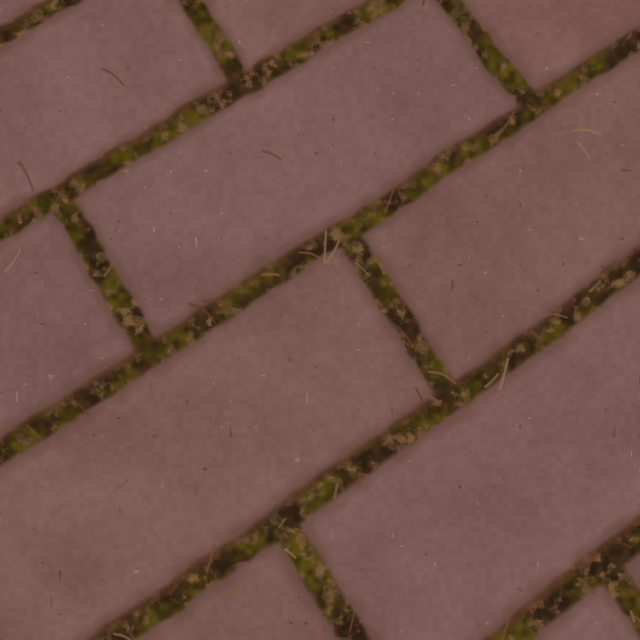
Give the GLSL for this texture, as a Shadertoy shader.

```glsl
// Worn red brick paving in a slanted running bond, with mossy joints and scattered straw.

const float BRICK_ASPECT = 2.5;
const float JOINT_HALF = 0.06;
const float STRAW_CELLS = 18.0;

const vec3 BRICK = vec3(0.472, 0.352, 0.332);
const vec3 BRICK_WARM = vec3(0.475, 0.335, 0.305);
const vec3 BRICK_EDGE = vec3(0.41, 0.29, 0.255);
const vec3 BRICK_SIDE = vec3(0.34, 0.205, 0.155);
const vec3 SOIL = vec3(0.215, 0.145, 0.085);
const vec3 MOSS = vec3(0.29, 0.235, 0.07);
const vec3 LITTER = vec3(0.39, 0.285, 0.185);
const vec3 STRAW = vec3(0.57, 0.45, 0.33);
const vec3 TWIG = vec3(0.36, 0.21, 0.15);

float hash(vec2 p) {
    vec3 q = fract(vec3(p.xyx) * 0.1031);
    q += dot(q, q.yzx + 33.33);
    return fract((q.x + q.y) * q.z);
}

float noise(vec2 p) {
    vec2 i = floor(p), f = fract(p);
    f = f * f * (3.0 - 2.0 * f);
    float low = mix(hash(i), hash(i + vec2(1, 0)), f.x);
    float high = mix(hash(i + vec2(0, 1)), hash(i + vec2(1, 1)), f.x);
    return mix(low, high, f.y);
}

float fbm(vec2 p) {
    float sum = 0.0, gain = 0.5;
    for (int i = 0; i < 4; i++) {
        sum += gain * noise(p);
        p = mat2(1.6, 1.2, -1.2, 1.6) * p + 17.3;
        gain *= 0.5;
    }
    return sum / 0.9375;
}

// Perspective view of the ground: x counts bricks, y counts rows downwards.
vec2 toPaving(vec2 uv) {
    vec2 p = vec2(uv.x, 1.0 - uv.y);
    float depth = 1.0 - 0.015 * p.x + 0.27 * p.y;
    return vec2(1.262 * p.x - 0.72 * p.y + 0.105,
                2.0 * p.x + 3.66 * p.y - 0.2145) / depth;
}

// Position within a brick (row height = 1), and the brick's id.
vec2 brickLocal(vec2 q, out vec2 id) {
    float row = floor(q.y);
    float stagger = 0.48 * mod(row + 1.0, 2.0) + 0.065 * step(2.5, row);
    float u = q.x - stagger;
    id = vec2(floor(u), row);
    return vec2((fract(u) - 0.5) * BRICK_ASPECT, fract(q.y) - 0.5);
}

float roundedBox(vec2 p, vec2 halfSize, float radius) {
    vec2 d = abs(p) - halfSize + radius;
    return length(max(d, 0.0)) + min(max(d.x, d.y), 0.0) - radius;
}

float brickDistance(vec2 local) {
    return roundedBox(local, vec2(0.5 * BRICK_ASPECT, 0.5) - JOINT_HALF, 0.03);
}

float segmentDistance(vec2 p, vec2 halfSpan) {
    float t = clamp(dot(p, halfSpan) / dot(halfSpan, halfSpan), -1.0, 1.0);
    return length(p - halfSpan * t);
}

// Short stalks, common in the joints, dense in one corner and rare on bricks.
vec3 addStraw(vec3 color, vec2 uv, float pixel) {
    vec2 base = floor(uv * STRAW_CELLS);
    for (int k = 0; k < 9; k++) {
        vec2 cell = base + vec2(k % 3 - 1, k / 3 - 1);
        float pick = hash(cell + 51.0);
        vec2 center = (cell + vec2(hash(cell + 3.0), hash(cell + 9.0))) / STRAW_CELLS;
        vec2 id;
        float inJoint = smoothstep(-0.03, 0.01, brickDistance(brickLocal(toPaving(center), id)));
        float clump = 1.0 - smoothstep(0.03, 0.13, distance(center, vec2(0.95, 0.12)));
        float chance = mix(0.025, 0.65, inJoint) + 0.4 * clump;
        float angle = 0.6 + 2.6 * hash(cell + 23.0);
        vec2 span = mix(0.008, 0.025, hash(cell + 31.0)) * vec2(cos(angle), sin(angle));
        vec2 p = uv - center;
        p += 0.12 * vec2(-span.y, span.x) * cos(p.x * 120.0);
        float width = mix(0.0012, 0.0026, hash(cell + 37.0));
        float cover = 1.0 - smoothstep(width - pixel, width + pixel, segmentDistance(p, span));
        vec3 stalk = mix(TWIG, STRAW, hash(cell + 41.0));
        color = mix(color, stalk, 0.75 * cover * step(pick, chance));
    }
    return color;
}

vec3 brickColor(vec2 uv, vec2 id, float dist) {
    vec3 color = mix(BRICK, BRICK_WARM, 0.7 * hash(id + 7.0));
    color *= 0.985 + 0.03 * hash(id + 19.0);
    color += 0.07 * (fbm(uv * 9.0) - 0.5) + 0.05 * (fbm(uv * 110.0) - 0.5);
    float speck = noise(uv * 75.0 + 40.0);
    color += 0.10 * smoothstep(0.95, 1.0, speck) - 0.07 * smoothstep(0.06, 0.0, speck);
    float wornEdge = smoothstep(-0.075, 0.0, dist + 0.04 * (noise(uv * 35.0) - 0.5));
    return mix(color, BRICK_EDGE, 0.8 * wornEdge);
}

vec3 jointColor(vec2 uv, float lowerSide) {
    vec3 color = mix(SOIL, MOSS, smoothstep(0.35, 0.65, fbm(uv * 26.0)));
    color = mix(color, LITTER, smoothstep(0.48, 0.72, fbm(uv * 70.0 + 5.0)));
    color *= 0.75 + 0.5 * noise(uv * 95.0);
    return mix(color, BRICK_SIDE, lowerSide * (0.35 + 0.5 * noise(uv * 14.0)));
}

void mainImage(out vec4 fragColor, in vec2 fragCoord) {
    vec2 uv = fragCoord / iResolution.xy;
    float pixel = 1.0 / iResolution.y;

    // Uneven laying and chipped brick outlines
    vec2 wobble = vec2(noise(uv * 7.0), noise(uv * 7.0 + 60.0)) - 0.5;
    vec2 chips = vec2(noise(uv * 42.0), noise(uv * 42.0 + 80.0)) - 0.5;
    vec2 id;
    vec2 local = brickLocal(toPaving(uv + 0.010 * wobble + 0.006 * chips), id);
    float dist = brickDistance(local);

    float soft = 0.012 + 3.5 * pixel;
    float joint = smoothstep(-soft, soft, dist);
    float lowerSide = smoothstep(0.40, 0.44, local.y) * (1.0 - smoothstep(0.01, 0.045, dist));
    vec3 color = mix(brickColor(uv, id, dist), jointColor(uv, lowerSide), joint);
    fragColor = vec4(addStraw(color, uv, pixel), 1.0);
}
```
